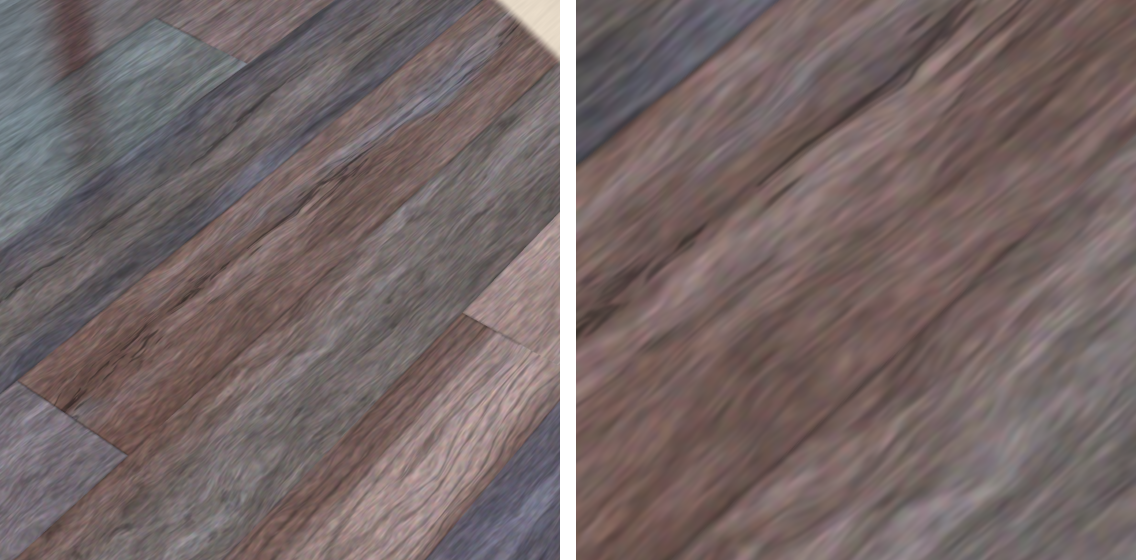
Left, the full canvas; right, a detail of the centre.
Give the GLSL for this texture, as a WebGL 2 fragment shader.

```glsl
#version 300 es
precision highp float;
// Weathered wood planks running diagonally in mild perspective.
// Two fans of lines give plank and joint coordinates; stretched noise gives
// grain, cracks and stains; glare, a soft shadow and a sunlit corner go on top.
uniform vec2 u_resolution;
out vec4 outColor;

#define SOFTNESS 0.0008
#define SEAM_WIDTH 0.0042
#define SEAM_DARK 0.24
#define GRAIN 0.40
#define FIBRE 0.30
#define CRACK_DARK 0.46
#define RING_COUNT 75.0
#define GLARE 0.70
#define SHADOW 0.28

const vec3 BLUE_STAIN = vec3(0.40, 0.45, 0.53);
const vec3 DARK_STAIN = vec3(0.29, 0.29, 0.34);
const vec3 WARM_STAIN = vec3(0.45, 0.33, 0.30);
const vec3 GREY_WOOD = vec3(0.44, 0.41, 0.405);
const vec3 PALE_WOOD = vec3(0.67, 0.58, 0.565);
const vec3 GLARE_TINT = vec3(0.45, 0.53, 0.57);
const vec3 SUNLIGHT = vec3(0.90, 0.85, 0.78);
// Plank colours by row, beyond and before the butt joint of that row
const vec3 FAR_WOOD[7] = vec3[7](vec3(0.45, 0.39, 0.39), vec3(0.46, 0.40, 0.40),
  GREY_WOOD, vec3(0.47, 0.385, 0.365), GREY_WOOD, PALE_WOOD, vec3(0.36, 0.35, 0.41));
const vec3 NEAR_WOOD[7] = vec3[7](GREY_WOOD, vec3(0.43, 0.45, 0.46),
  GREY_WOOD, vec3(0.46, 0.43, 0.46), GREY_WOOD, vec3(0.48, 0.38, 0.36), GREY_WOOD);
const float JOINT[7] = float[7](9.0, -0.107, 9.0, 0.659, 9.0, 0.105, 9.0);

float hash(vec2 p) {
  p = fract(p * vec2(0.1031, 0.1137));
  p += dot(p, p.yx + 33.33);
  return fract((p.x + p.y) * p.x * 7.31);
}
float noise(vec2 p) {
  vec2 i = floor(p), f = fract(p);
  f = f * f * (3.0 - 2.0 * f);
  return mix(mix(hash(i), hash(i + vec2(1, 0)), f.x),
             mix(hash(i + vec2(0, 1)), hash(i + vec2(1, 1)), f.x), f.y);
}
float fbm(vec2 p) {
  float sum = 0.0, gain = 0.53;
  for (int i = 0; i < 4; i++, gain *= 0.5) {
    sum += gain * noise(p);
    p = p * 2.03 + 11.7;
  }
  return sum;
}
// Soft bump around a centre
float band(float x, float centre, float width) {
  float d = (x - centre) / width;
  return exp(-d * d);
}

vec3 floorColor(vec2 p) {
  // Across-plank and along-plank coordinates
  float down = 1.0 - p.y;
  float fan = (down + 0.6 * p.x) / (1.0 - 0.307 * p.x) - 0.215;
  float across = fan / (0.207 + 0.077 * fan);
  float along = (down - 0.525 * p.x) / (1.0 + 0.23 * p.x);
  float f = fract(across);
  int row = int(clamp(floor(across) + 1.0, 0.0, 6.0));
  bool isFar = along < JOINT[row];
  vec3 wood = isFar ? FAR_WOOD[row] : NEAR_WOOD[row];
  // Grain, warped a little within each plank
  vec2 id = vec2(float(row) * 17.3, isFar ? 40.0 : 71.0) + 50.0;
  float bend = fbm(vec2(along * 4.0, across * 2.5) + id) - 0.5;
  float y = f + 0.22 * bend;
  float streak = fbm(vec2(along * 6.0, y * 13.0) + id);
  float fine = fbm(vec2(along * 28.0, y * 44.0) + id);
  float cloud = fbm(vec2(along * 4.0, y * 3.0) + id + 9.0);
  float crack = band(streak, 0.5, 0.03) * smoothstep(0.4, 0.55, fine);

  // Features that belong to single rows
  if (row == 2) {
    float edges = band(y, 0.1, 0.23) + 0.9 * band(y, 0.9, 0.17);
    wood = mix(wood, DARK_STAIN, clamp(edges * (0.3 + cloud), 0.0, 0.85));
    float split = max(band(y, 0.42, 0.025), 0.6 * band(y, 0.72, 0.02));
    wood *= 1.0 - CRACK_DARK * split * smoothstep(0.35, 0.55, fine);
  } else if (row == 3 && isFar) {
    float knotty = band(y, 0.42, 0.2);
    wood = mix(wood, WARM_STAIN, 0.6 * smoothstep(0.1, 0.6, along));
    wood = mix(wood, BLUE_STAIN, 0.7 * knotty * smoothstep(0.45, 0.65, cloud));
    wood = mix(wood, PALE_WOOD, 0.4 * knotty * smoothstep(0.5, 0.7, streak));
    float split = band(y + 0.2 * streak, 0.48, 0.022) * smoothstep(0.42, 0.55, fine);
    wood *= 1.0 - CRACK_DARK * max(split, knotty * crack);
  } else if (row == 4) {
    wood = mix(wood, WARM_STAIN, 0.7 * smoothstep(0.5, 0.0, f) * smoothstep(-0.1, 0.4, along));
    wood = mix(wood, PALE_WOOD, 0.45 * band(y, 0.22, 0.12) * smoothstep(0.48, 0.68, streak));
    wood *= 1.0 - 0.2 * smoothstep(0.66, 0.82, fbm(vec2(along * 20.0, y * 9.0) + id));
  } else if (row == 5) {
    vec2 knot = vec2((along - (isFar ? 0.02 : 0.245)) * 0.35, y - (isFar ? 0.62 : 0.47));
    float ring = 0.5 + 0.5 * sin(RING_COUNT * (length(knot) + 0.16 * bend));
    if (!isFar) wood = mix(wood, PALE_WOOD, smoothstep(0.2, 0.34, y) * smoothstep(1.05, 0.8, y));
    wood *= 1.0 - (isFar ? 0.06 : 0.26) * pow(ring, 4.0) * smoothstep(0.2, 0.5, fine);
  }
  // Tint drift, grain contrast, fibres and colour speckle
  wood = mix(wood, mix(WARM_STAIN, BLUE_STAIN, cloud), 0.3 * smoothstep(0.35, 0.7, streak));
  wood *= 1.0 + GRAIN * (streak + fine + 0.9 * cloud - 1.4) * (row == 5 ? 0.6 : 1.0);
  float fibre = noise(vec2(along * 65.0, y * 85.0) + id);
  vec3 speck = vec3(noise(p * 150.0), noise(p * 150.0 + 31.0), noise(p * 150.0 + 67.0));
  wood *= 1.0 + FIBRE * (0.7 * fibre + 0.3 * speck - 0.5);
  // Seams and butt joints, worn away in places
  float seam = min(f, 1.0 - f) * (0.13 + 0.03 * across);
  seam = min(seam, abs(along - JOINT[row]) * 0.9);
  float wear = smoothstep(0.1, 0.75, noise(vec2(along * 14.0, floor(across + 0.5) * 7.0 + 60.0)));
  wood *= 1.0 - SEAM_DARK * wear * smoothstep(SEAM_WIDTH, 0.0, seam);
  // Window glare, slanted shadow, sunlit corner
  float shade = band(p.x, 0.125 + 0.13 * down, 0.045) * smoothstep(0.52, 0.15, down);
  float glare = smoothstep(0.42, 0.0, p.x) * smoothstep(0.5, 0.85, p.y) * (1.0 - shade);
  wood = mix(wood, GLARE_TINT * (0.66 + 0.3 * streak + 0.36 * fine), GLARE * glare);
  wood *= 1.0 - SHADOW * shade * vec3(0.75, 1.0, 1.0);
  float sun = smoothstep(-0.012, 0.018, (p.x - 0.885) * 0.95 - down);
  return mix(wood, SUNLIGHT * (0.95 + 0.1 * fine), sun);
}

void main() {
  vec2 p = gl_FragCoord.xy / u_resolution;
  vec3 sum = vec3(0.0);
  for (int i = 0; i < 9; i++) sum += floorColor(p + SOFTNESS * (vec2(i % 3, i / 3) - 1.0));
  outColor = vec4(sum / 9.0, 1.0);
}
```
